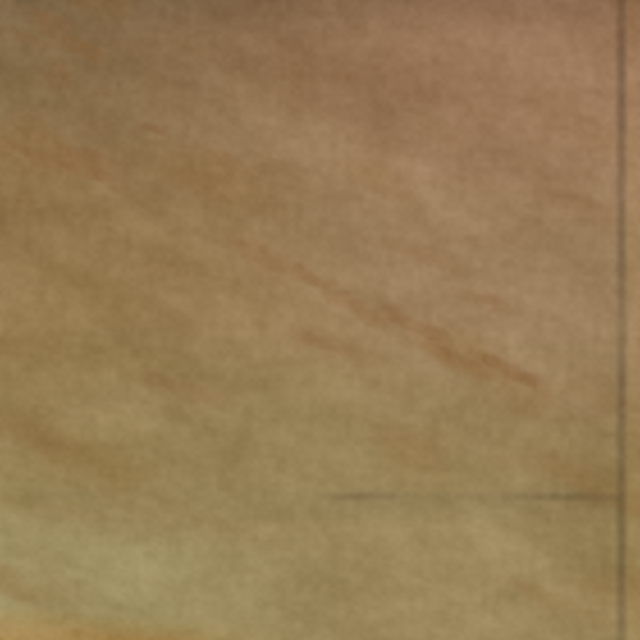
Give the GLSL for this texture, as a three.js fragment shader.

```glsl
varying vec2 vUv;

const vec3 UMBER = vec3(0.505, 0.415, 0.285);
const vec3 ROSE = vec3(0.59, 0.45, 0.335);
const vec3 OCHRE = vec3(0.582, 0.475, 0.308);
const vec3 SAND = vec3(0.61, 0.50, 0.363);
const vec3 STRAW = vec3(0.61, 0.538, 0.36);
const vec3 OLIVE = vec3(0.588, 0.505, 0.338);
const vec3 PALE = vec3(0.635, 0.588, 0.412);
const vec3 RUST = vec3(0.535, 0.385, 0.24);
const vec3 AMBER = vec3(0.64, 0.495, 0.265);

float hash(vec2 p) {
  vec3 q = fract(vec3(p.xyx) * 0.1031);
  q += dot(q, q.yzx + 33.33);
  return fract((q.x + q.y) * q.z);
}

float noise(vec2 p) {
  vec2 i = floor(p);
  vec2 f = fract(p);
  f = f * f * (3.0 - 2.0 * f);
  float low = mix(hash(i), hash(i + vec2(1.0, 0.0)), f.x);
  float high = mix(hash(i + vec2(0.0, 1.0)), hash(i + 1.0), f.x);
  return mix(low, high, f.y);
}

float fbm(vec2 p) {
  float sum = 0.0;
  float amp = 0.5;
  for (int i = 0; i < 4; i++) {
    sum += amp * noise(p);
    p = p * 2.03 + 17.3;
    amp *= 0.5;
  }
  return sum / 0.9375;
}

vec2 rotate(vec2 p, float angle) {
  float c = cos(angle);
  float s = sin(angle);
  return vec2(c * p.x - s * p.y, s * p.x + c * p.y);
}

// Soft elongated stain, sloping down to the right
float vein(vec2 p, vec2 center, vec2 halfSize, float slope) {
  vec2 q = abs(rotate(p - center, slope)) / halfSize;
  return (1.0 - smoothstep(0.5, 1.3, q.x)) * (1.0 - smoothstep(0.25, 1.5, q.y));
}

float seam(float d, float width) {
  return 1.0 - smoothstep(0.0, width, abs(d));
}

// Broad drift from rosy brown at the top to straw below
vec3 ground(vec2 p) {
  vec3 top = mix(UMBER, ROSE, smoothstep(-0.1, 0.75, p.x));
  vec3 middle = mix(OCHRE, SAND, smoothstep(0.1, 0.75, p.x));
  vec3 bottom = mix(STRAW, OLIVE, p.x);
  vec3 color = mix(bottom, middle, smoothstep(0.2, 0.56, p.y));
  return mix(color, top, smoothstep(0.5, 1.0, p.y));
}

void main() {
  vec2 p = vUv;
  vec2 wobble = vec2(fbm(p * 26.0), fbm(p * 26.0 + 40.0)) - 0.5;
  vec2 warped = p + 0.018 * wobble;
  vec2 grain = rotate(p, 0.4);

  vec3 color = ground(p + 0.16 * (fbm(p * 3.0 + 5.0) - 0.5));
  color *= 1.0 - 0.08 * smoothstep(0.93, 1.02, p.y);

  // Pale sheet and amber rim at the lower left
  float sheet = (1.0 - smoothstep(0.14, 0.23, warped.y + 0.1 * p.x)) * (1.0 - smoothstep(0.2, 0.65, p.x));
  color = mix(color, PALE, sheet * (0.3 + 0.5 * fbm(p * vec2(9.0, 15.0))));
  float rim = (1.0 - smoothstep(0.0, 0.065, warped.y + 0.06 * p.x)) * (1.0 - smoothstep(0.2, 0.5, p.x));
  color = mix(color, AMBER, 0.7 * rim);

  // Cloudy bands and thin wisps along the bedding
  color += 0.1 * (fbm(grain * vec2(5.0, 10.0) + 8.0) - 0.5);
  color += 0.05 * (fbm(grain * vec2(18.0, 32.0) + 23.0) - 0.5);
  float wisps = smoothstep(0.52, 0.8, fbm(grain * vec2(12.0, 40.0) + 3.0));
  float upperLeft = smoothstep(0.5, 0.8, p.y) * (1.0 - smoothstep(0.1, 0.6, p.x));
  color = mix(color, RUST, wisps * (0.1 + 0.35 * upperLeft));

  // Broken chain of veins across the middle
  float stain = 0.0;
  for (int i = 0; i < 6; i++) {
    float k = float(i);
    float t = (k + 0.5) / 6.0;
    float side = mod(k, 2.0) - 0.5;
    vec2 center = mix(vec2(0.37, 0.62), vec2(0.83, 0.39), t) + vec2(0.25, 0.5) * side * 0.05 * t;
    vec2 size = vec2(0.045 + 0.02 * hash(vec2(k, 4.0)), 0.01 + 0.005 * hash(vec2(k, 9.0)));
    stain = max(stain, vein(warped, center, size, 0.47) * (0.35 + 0.25 * t));
  }

  // Lone fainter veins
  for (int i = 0; i < 7; i++) {
    float k = float(i);
    vec2 center = vec2(fract(0.05 + 0.618 * k), 0.32 + 0.5 * fract(0.57 * k));
    vec2 size = vec2(0.045 + 0.03 * hash(vec2(k, 2.0)), 0.01 + 0.009 * hash(vec2(k, 6.0)));
    stain = max(stain, vein(warped, center, size, 0.2 + 0.2 * hash(vec2(k, 7.0))) * 0.3);
  }
  color = mix(color, RUST, stain * (0.6 + 0.7 * fbm(p * 40.0)));

  // Warm diffuse blotches
  float blotch = smoothstep(0.56, 0.8, fbm(grain * vec2(4.0, 10.0) + 61.0));
  color = mix(color, RUST + vec3(0.03, 0.04, 0.0), 0.3 * blotch);

  // Joints between slabs, worn and blurred
  float level = 0.223 + 0.006 * (noise(vec2(p.x * 6.0, 2.0)) - 0.5);
  float across = seam(p.y - level, 0.011) * smoothstep(0.2, 0.9, noise(vec2(p.x * 9.0, 5.0)));
  across += 0.45 * seam(warped.y - level + 0.012, 0.045) * smoothstep(0.1, 0.6, p.x);
  color *= 1.0 - 0.1 * across * (1.0 - smoothstep(0.96, 0.98, p.x));
  color += vec3(0.018, 0.012, 0.0) * smoothstep(0.972, 0.988, p.x);
  float upright = seam(p.x - 0.971, 0.013) * (0.5 + 0.5 * noise(vec2(3.0, p.y * 10.0)));
  color *= 1.0 - 0.19 * upright;

  // Soft mottling with a faint upright and level weave
  float mottle = noise(p * 75.0) + 0.8 * noise(p * 140.0 + 9.0) - 0.9;
  float weave = noise(p * vec2(90.0, 24.0)) + noise(p * vec2(24.0, 90.0) + 30.0) - 1.0;
  color += 0.024 * mottle + 0.015 * weave;
  gl_FragColor = vec4(color, 1.0);
}
```
